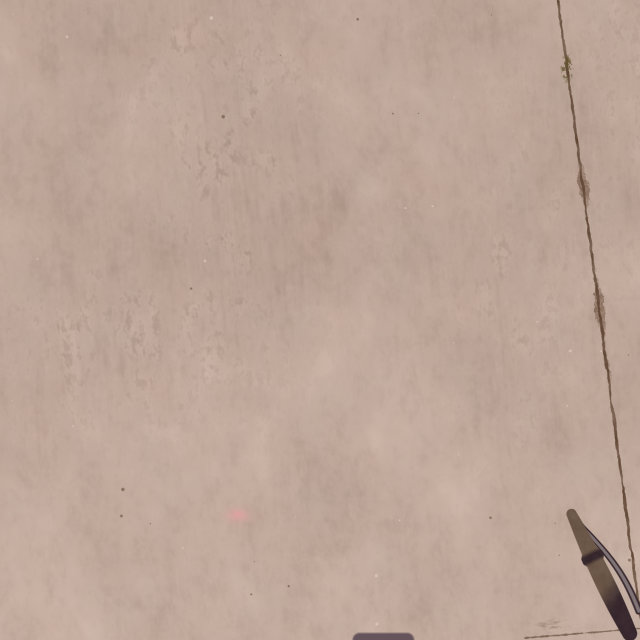
Give the GLSL for this texture, as a WebGL 1 fragment shader.

```glsl
precision highp float;
// Weathered pinkish concrete: layered gradient noise gives broad mottling, near-vertical
// streaks and gritty stains. Distance functions add a mossy joint, a worn handle with
// a curved lever, a faint pink mark and a shadow at the lower edge.
uniform vec2 u_resolution;

const vec3 CONCRETE = vec3(0.742, 0.651, 0.600);
const vec3 SOIL = vec3(0.36, 0.26, 0.19);
const vec3 MOSS = vec3(0.38, 0.33, 0.18);
const vec3 OLIVE = vec3(0.42, 0.34, 0.28);
const vec3 DARK_PLUM = vec3(0.22, 0.16, 0.18);
const vec3 STEEL = vec3(0.50, 0.45, 0.46);
const vec3 SHADOW = vec3(0.40, 0.33, 0.36);
const vec3 PINK = vec3(0.93, 0.62, 0.63);

vec2 hash2(vec2 p) {
  vec3 q = fract(p.xyx * vec3(0.1031, 0.1030, 0.0973));
  q += dot(q, q.yzx + 33.33);
  return fract((q.xx + q.yz) * q.zy);
}

float cornerSlope(vec2 cell, vec2 offset) {
  float angle = 6.2832 * hash2(cell + 71.0).x;
  return dot(vec2(cos(angle), sin(angle)), offset);
}

float gradientNoise(vec2 p) {
  vec2 i = floor(p), f = fract(p);
  vec2 w = f * f * f * (f * (f * 6.0 - 15.0) + 10.0);
  vec2 e = vec2(1.0, 0.0);
  float low = mix(cornerSlope(i, f), cornerSlope(i + e, f - e), w.x);
  float high = mix(cornerSlope(i + e.yx, f - e.yx), cornerSlope(i + 1.0, f - 1.0), w.x);
  return mix(low, high, w.y);
}

float fbm(vec2 p) {
  float sum = 0.0, gain = 1.0;
  for (int i = 0; i < 5; i++) {
    sum += gain * gradientNoise(p);
    p = mat2(1.6, 1.2, -1.2, 1.6) * p + 17.3;
    gain *= 0.58;
  }
  return sum;
}

// Unrotated octaves keep the grain stretched along one direction.
float grain(vec2 p) {
  return gradientNoise(p) + 0.85 * gradientNoise(p * 1.9 + 13.7)
    + 0.65 * gradientNoise(p * 3.7 + 29.1);
}

// Coverage of a shape from its signed distance.
float cover(float d, float soft) {
  return 1.0 - smoothstep(-soft, soft, d);
}

// Distance to a segment in x, position along it in y.
vec2 segment(vec2 p, vec2 a, vec2 b) {
  vec2 along = b - a;
  float t = clamp(dot(p - a, along) / dot(along, along), 0.0, 1.0);
  return vec2(length(p - a - along * t), t);
}

float blob(vec2 p, vec2 center, vec2 size) {
  vec2 q = (p - center) / size;
  return exp(-dot(q, q));
}

// Sparse round specks, one candidate per grid cell.
float specks(vec2 p, float scale, float share, float seed, float soft) {
  vec2 cell = floor(p * scale);
  vec2 pick = hash2(cell + seed);
  vec2 center = 0.3 + 0.4 * hash2(cell + seed + 9.0);
  float radius = mix(0.0007, 0.0028, pick.y * pick.y);
  float d = length(fract(p * scale) - center) / scale - radius;
  return step(pick.x, share) * cover(d, soft);
}

vec3 concrete(vec2 p, float soft) {
  vec2 sheared = vec2(p.x + 0.08 * p.y, p.y);
  float cloud = fbm(p * vec2(5.0, 4.0) + 3.0);
  float mottle = grain(sheared * vec2(17.0, 11.0) + 90.0);
  float streak = grain(sheared * vec2(55.0, 6.0) + 40.0);
  float grit = grain(sheared * vec2(68.0, 46.0) + 11.0);
  float worn = blob(p, vec2(0.37, 0.68), vec2(0.14, 0.27))
    + 0.8 * blob(p, vec2(0.14, 0.46), vec2(0.18, 0.14))
    + 0.7 * blob(p, vec2(0.80, 0.55), vec2(0.10, 0.32))
    + 0.7 * blob(p, vec2(0.97, 0.82), vec2(0.09, 0.28))
    + 0.5 * blob(p, vec2(0.25, 0.97), vec2(0.22, 0.12));
  float patches = smoothstep(-0.5, 0.6, mottle + 0.6 * cloud);
  float pores = smoothstep(-0.3, 0.9, grit + 0.5 * streak);
  float stain = (0.25 + worn) * patches * pores;
  float tone = 0.048 * cloud + 0.025 * mottle + 0.021 * grit;
  tone += 0.019 * streak * (0.4 + worn);
  tone += 0.018 * (0.5 - p.y) - 0.016 * worn - 0.085 * stain + 0.013;
  float blush = fbm(p * 9.0 + 60.0);
  vec3 color = CONCRETE + tone + blush * vec3(0.005, -0.006, -0.004);
  color = mix(color, SOIL, 0.55 * specks(p, 19.0, 0.06, 5.0, soft));
  return mix(color, vec3(0.88, 0.81, 0.77), 0.6 * specks(p, 23.0, 0.04, 31.0, soft));
}

vec3 joints(vec3 color, vec2 p, float soft) {
  float wobble = 0.0022 * fbm(vec2(p.y * 28.0, 2.0));
  float offset = p.x - (1.005 - 0.133 * p.y) - wobble;
  float chips = blob(p, vec2(0.914, 0.71), vec2(0.1, 0.035))
    + blob(p, vec2(0.932, 0.52), vec2(0.1, 0.045))
    + 0.6 * blob(p, vec2(0.949, 0.425), vec2(0.1, 0.016));
  float ragged = 0.005 * fbm(p * 75.0);
  float chipEdge = abs(offset - 0.001) - 0.008 * chips - ragged;
  vec3 rubble = SOIL + 0.15 + 0.14 * fbm(p * 120.0);
  color = mix(color, rubble, 0.8 * min(chips, 1.0) * cover(chipEdge, soft));
  float width = 0.0019 + 0.0012 * gradientNoise(vec2(p.y * 45.0, 6.5));
  float fill = 0.8 + 0.3 * gradientNoise(vec2(p.y * 60.0, 3.5));
  color = mix(color, SOIL, fill * cover(abs(offset) - width - 0.2 * ragged, soft));
  float tuft = blob(p, vec2(0.886, 0.895), vec2(0.010, 0.024));
  float leaves = smoothstep(-0.15, 0.35, fbm(p * 110.0));
  color = mix(color, MOSS, 0.8 * leaves * smoothstep(0.2, 0.7, tuft));
  float seam = segment(p, vec2(0.82, 0.003), vec2(1.0, 0.018)).x;
  color = mix(color, SOIL, 0.65 * cover(seam - 0.0010 - 0.3 * ragged, soft));
  float smudge = blob(p, vec2(0.865, 0.022), vec2(0.035, 0.010));
  return color - 0.14 * smudge * smoothstep(-0.2, 0.5, fbm(p * vec2(30.0, 90.0)));
}

vec3 handle(vec3 color, vec2 p, float soft) {
  float bow = 0.014 * sin(3.1416 * clamp((0.19 - p.y) / 0.15, 0.0, 1.0));
  float lever = segment(p - vec2(bow, 0.0), vec2(0.900, 0.185), vec2(0.997, 0.045)).x;
  color = mix(color, DARK_PLUM, cover(lever - 0.0050, soft));
  color = mix(color, STEEL, cover(lever - 0.0025, soft));
  vec2 grip = segment(p, vec2(0.893, 0.197), vec2(0.984, 0.010));
  float shade = smoothstep(0.55, 0.78, grip.y + 3.0 * (p.x - 0.893 - 0.091 * grip.y));
  float collar = cover(abs(grip.y - 0.36) - 0.035, 0.02);
  vec3 body = mix(OLIVE, DARK_PLUM, max(shade, collar)) + 0.03 * fbm(p * 60.0);
  float radius = 0.008 + 0.007 * sin(2.6 * grip.y) + 0.004 * collar;
  return mix(color, body, cover(grip.x - radius, soft));
}

void main() {
  vec2 p = gl_FragCoord.xy / u_resolution;
  float soft = max(0.0012, 0.75 / min(u_resolution.x, u_resolution.y));
  vec3 color = concrete(p, soft);
  float mark = blob(p, vec2(0.371, 0.195), vec2(0.017, 0.010));
  color = mix(color, PINK, 0.65 * mark * (0.8 + 0.4 * fbm(p * 50.0)));
  color = joints(color, p, soft);
  color = handle(color, p, soft);
  float edgeShadow = segment(p, vec2(0.562, 0.0), vec2(0.636, 0.0)).x - 0.011;
  color = mix(color, SHADOW, cover(edgeShadow, 2.0 * soft));
  gl_FragColor = vec4(clamp(color, 0.0, 1.0), 1.0);
}
```
